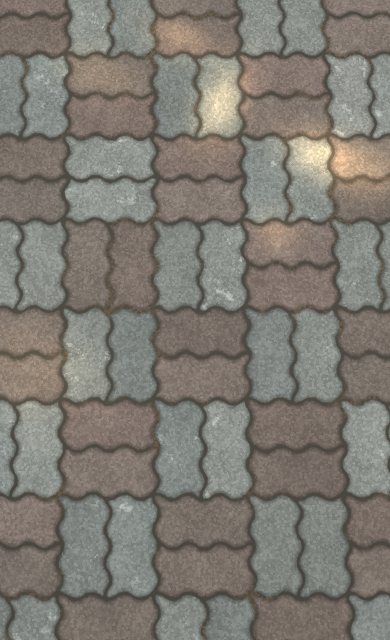
This texture is drawn by a WebGL 1 fragment shader. Its source:

```glsl
precision highp float;
uniform vec2 u_resolution;

vec2 hash2(vec2 p) {
  return fract(sin(vec2(dot(p, vec2(127.1, 311.7)), dot(p, vec2(269.5, 183.3)))) * 43758.5);
}

// Distance to the nearest jittered point, and a random value of that point
vec2 cellular(vec2 p) {
  vec2 base = floor(p);
  vec2 nearest = vec2(8.0, 0.0);
  for (int j = -1; j <= 1; j++) {
    for (int i = -1; i <= 1; i++) {
      vec2 site = base + vec2(float(i), float(j));
      vec2 rnd = hash2(site);
      float d = length(site + rnd - p);
      if (d < nearest.x) nearest = vec2(d, fract(rnd.x * 7.0 + rnd.y * 13.0));
    }
  }
  return nearest;
}

// Layered sines, roughly -1 to 1
float mottle(vec2 p) {
  float sum = 0.0;
  float amp = 0.5;
  for (int i = 0; i < 5; i++) {
    sum += amp * sin(p.x + 1.7 * sin(p.y * 0.8)) * sin(p.y + 1.3 * sin(p.x * 0.9) + 1.0);
    p = mat2(1.5, 1.1, -1.1, 1.5) * p + 2.3;
    amp *= 0.65;
  }
  return sum;
}

// Rounded zigzag with three teeth per block
vec2 zigzag(vec2 t) {
  vec2 s = sin(18.85 * t);
  return s * (1.25 - 0.25 * s * s);
}

// Soft elliptical patch of sunlight, slanted down to the right
float sunPatch(vec2 p, vec2 center, vec2 radius) {
  vec2 q = mat2(0.9, -0.42, 0.42, 0.9) * (p - center) / radius;
  return exp(-dot(q, q));
}

void main() {
  vec2 uv = gl_FragCoord.xy / u_resolution;
  vec2 pos = vec2(uv.x, (1.0 - uv.y) * 1.641);

  // Ground plane in block units, seen in slight perspective
  float depth = pos.y - 0.1416;
  float row = depth / (0.2054 + 0.01854 * depth);
  float shrink = 1.0 - 0.01854 * row;
  vec2 ground = vec2((pos.x - 0.395 - 0.001 * row) * shrink / 0.221, row);
  float pixel = shrink / (0.221 * u_resolution.x);

  // Interlocking edges with a little uneven laying
  vec2 p = ground + 0.028 * zigzag(ground.yx + 0.08);
  p += 0.008 * vec2(mottle(ground * 2.1), mottle(ground * 2.3 + 5.0));
  vec2 block = floor(p);
  vec2 local = fract(p);

  // Checkerboard of paver pairs; two blocks are laid turned
  float isGray = 1.0 - mod(block.x + block.y, 2.0);
  bool turned = block.x == -1.0 && (block.y == 1.0 || block.y == 2.0);
  bool upright = (isGray > 0.5) != turned;
  vec2 size = upright ? vec2(0.5, 1.0) : vec2(1.0, 0.5);
  vec2 id = floor(p / size);
  vec2 rnd = hash2(id + 17.0 * block);

  // Depth inside the rounded paver
  vec2 q = abs(mod(local, size) - 0.5 * size) - 0.5 * size + 0.045;
  float inside = 0.045 - length(max(q, 0.0)) - min(max(q.x, q.y), 0.0);

  // Stone colour: per-paver tone, stains and grain
  vec3 brown = mix(vec3(0.47, 0.44, 0.41), vec3(0.51, 0.455, 0.425), rnd.y);
  vec3 gray = mix(vec3(0.51, 0.535, 0.52), vec3(0.56, 0.575, 0.55), rnd.y);
  vec3 color = mix(brown, gray, isGray) * (0.94 + 0.11 * rnd.x);
  float stain = mottle(ground * 5.0 + 9.0 * rnd);
  vec2 grain = cellular(ground * 38.0);
  color *= 1.0 + 0.07 * stain + 0.17 * (grain.y - 0.5) - 0.08 * (grain.x - 0.4);

  // Pale scuffs, mostly on the gray pavers
  float scuff = smoothstep(0.42, 0.85, mottle(ground * 9.0 + 20.0 * rnd));
  color += scuff * (0.04 + 0.1 * isGray) * smoothstep(0.3, 0.8, rnd.x + 0.3 * grain.y);

  // Worn bevel and sandy joint
  float rough = 0.008 * mottle(ground * 24.0);
  color *= mix(0.74, 1.0, smoothstep(0.01, 0.07, inside + rough));
  float litter = smoothstep(0.0, 0.6, mottle(ground * 3.0 + 4.0));
  vec3 joint = mix(vec3(0.29, 0.28, 0.25), vec3(0.43, 0.36, 0.27), litter * grain.y);
  color = mix(joint, color, smoothstep(0.017 - pixel, 0.017 + pixel, inside + rough));

  // Dappled sunlight
  float sun = 0.9 * sunPatch(pos, vec2(0.565, 0.27), vec2(0.06, 0.1));
  sun += 0.9 * sunPatch(pos, vec2(0.83, 0.4), vec2(0.1, 0.055));
  sun += 0.5 * sunPatch(pos, vec2(0.95, 0.44), vec2(0.08, 0.07));
  sun += 0.4 * sunPatch(pos, vec2(0.46, 0.1), vec2(0.1, 0.05));
  sun += 0.35 * sunPatch(pos, vec2(0.71, 0.59), vec2(0.06, 0.05));
  sun += 0.3 * sunPatch(pos, vec2(0.26, 0.19), vec2(0.12, 0.06));
  sun += 0.3 * sunPatch(pos, vec2(0.08, 0.95), vec2(0.16, 0.11));
  sun *= 1.0 + 0.3 * mottle(pos * 14.0);
  color *= 1.0 + sun * vec3(0.85, 0.64, 0.4);
  color *= 1.03 - 0.07 * smoothstep(0.9, 1.64, pos.y);

  gl_FragColor = vec4(clamp(color, 0.0, 1.0), 1.0);
}
```
